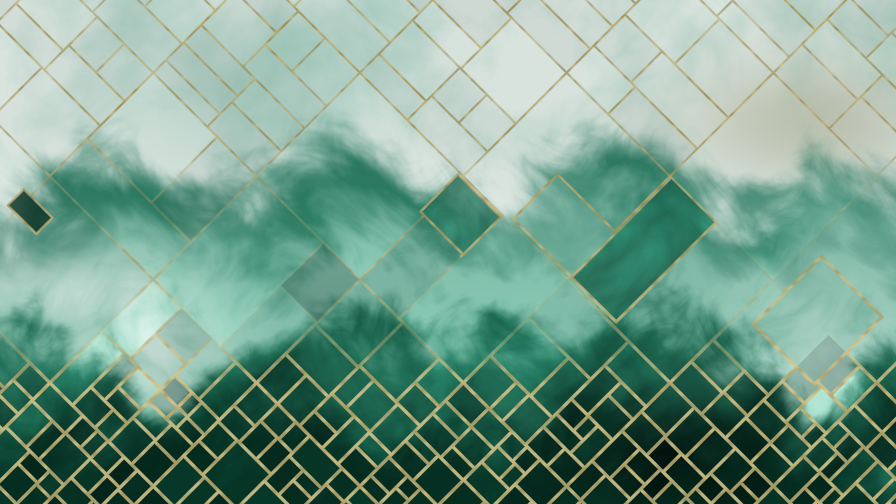
A Shadertoy shader for this background:

```glsl
const vec3 PALE = vec3(0.83, 0.87, 0.85);
const vec3 MIST = vec3(0.47, 0.69, 0.62);
const vec3 JADE = vec3(0.13, 0.43, 0.34);
const vec3 DEEP = vec3(0.02, 0.18, 0.13);
const vec3 SAND = vec3(0.69, 0.71, 0.63);
const vec3 BRONZE = vec3(0.52, 0.47, 0.27);
const vec3 CREAM = vec3(0.85, 0.79, 0.56);

float hash(vec2 p) {
    return fract(sin(dot(p, vec2(127.1, 311.7))) * 43758.5);
}

float cellular(vec2 p) {
    vec2 id = floor(p), f = fract(p);
    float nearest = 2.0;
    for (int j = -1; j <= 1; j++)
    for (int i = -1; i <= 1; i++) {
        vec2 o = vec2(i, j);
        vec2 site = o + vec2(hash(id + o), hash(id + o + 37.0)) - f;
        nearest = min(nearest, dot(site, site));
    }
    return sqrt(nearest);
}

// Puffy layered noise, roughly -1 to 1
float cloud(vec2 p) {
    float sum = 0.0, amp = 0.5;
    for (int i = 0; i < 5; i++) {
        p += 0.22 * sin(p.yx * 2.3 + vec2(1.7, 0.4));
        sum += amp * cellular(p);
        p = mat2(1.6, 1.2, -1.2, 1.6) * p + 3.1;
        amp *= 0.5;
    }
    return (0.45 - sum) * 4.0;
}

float blob(vec2 p, vec2 centre, vec2 radius) {
    vec2 d = (p - centre) / radius;
    return exp(-dot(d, d));
}

// Soft bands: pale sky, misty green, dark ground
vec3 wash(vec2 p, float broad, float fine) {
    float upper = 0.645 + 0.045 * sin(p.x * 13.0 - 1.4);
    float lower = 0.36 - 0.16 * blob(p, vec2(0.32, p.y), vec2(0.12, 1.0))
                       - 0.14 * blob(p, vec2(1.62, p.y), vec2(0.13, 1.0));
    float drift = 0.06 * broad + 0.035 * fine;

    vec3 sky = mix(PALE, MIST, clamp(0.16 - 0.25 * broad - 0.12 * fine, 0.0, 0.6));
    sky = mix(sky, MIST, 0.4 * blob(p, vec2(0.5, 0.83), vec2(0.26, 0.16)));
    sky = mix(sky, SAND, 0.8 * blob(p, vec2(1.6, 0.76), vec2(0.22, 0.12)));

    float haze = smoothstep(0.62, 0.44, p.y + 1.6 * drift);
    haze += 0.6 * blob(p, vec2(1.08, 0.56), vec2(0.14, 0.12));
    haze += 0.6 * blob(p, vec2(1.68, 0.56), vec2(0.2, 0.1));
    vec3 middle = mix(JADE, MIST, clamp(haze + 0.25 * fine, 0.1, 1.0));
    float bright = blob(p, vec2(0.1, 0.44), vec2(0.22, 0.1))
                 + blob(p, vec2(0.31, 0.3), vec2(0.15, 0.12))
                 + blob(p, vec2(1.62, 0.33), vec2(0.18, 0.14));
    middle = mix(middle, PALE, clamp(bright * (0.45 + 0.25 * fine), 0.0, 0.7));

    vec3 ground = mix(DEEP, JADE, smoothstep(0.02, 0.42, p.y + 2.0 * drift));
    ground *= 1.0 - 0.5 * blob(p, vec2(1.33, 0.12), vec2(0.2, 0.14));
    vec3 col = mix(ground, middle, smoothstep(-0.05, 0.06, p.y - lower + drift));
    return mix(col, sky, smoothstep(-0.07, 0.09, p.y - upper + drift));
}

// Uneven splits of a square lattice; returns edge distance and a random tone
vec2 lattice(vec2 q) {
    const float ROOT = 0.29;
    const vec2 ORIGIN = vec2(1.11, 0.19);
    vec2 id = floor((q - ORIGIN) / ROOT);
    vec2 lo = ORIGIN + id * ROOT, hi = lo + ROOT;
    float seed = hash(id + 5.0);
    for (int i = 0; i < 7; i++) {
        vec2 size = hi - lo, mid = 0.5 * (lo + hi);
        float height = (mid.x - mid.y) * 0.7071;
        float top = smoothstep(0.6, 0.8, height);
        float limit = mix(0.072, 0.25, smoothstep(0.16, 0.48, height));
        limit = mix(limit, 0.1, top) * (0.8 + 0.7 * seed);
        size.y *= 1.0 - 0.45 * top;
        if (max(size.x, size.y) < limit) break;
        float ratio = 0.35 + 0.3 * hash(vec2(seed, 2.3));
        vec2 cut = mix(lo, hi, ratio);
        bool alongX = size.x > size.y;
        bool far = alongX ? q.x > cut.x : q.y > cut.y;
        if (alongX) { if (far) lo.x = cut.x; else hi.x = cut.x; }
        else        { if (far) lo.y = cut.y; else hi.y = cut.y; }
        seed = hash(vec2(seed * 17.0, far ? 1.0 : 2.0));
    }
    vec2 gap = min(q - lo, hi - q);
    return vec2(min(gap.x, gap.y), seed);
}

// Tinted panel; rect holds low corner then high corner
void panel(inout vec3 col, inout float edge, inout float gilt, vec2 q,
           vec4 rect, vec3 tint, float strength, float px) {
    vec2 d = abs(q - 0.5 * (rect.xy + rect.zw)) - 0.5 * (rect.zw - rect.xy);
    float dist = length(max(d, 0.0)) + min(max(d.x, d.y), 0.0);
    col = mix(col, tint, strength * smoothstep(px, -px, dist));
    edge = dist < 0.0 ? -dist : min(edge, dist);
    gilt = max(gilt, 0.8 * smoothstep(0.012, 0.004, abs(dist)));
}

void mainImage(out vec4 fragColor, in vec2 fragCoord) {
    float px = 1.0 / iResolution.y;
    vec2 p = fragCoord * px;
    vec2 q = vec2(p.x + p.y, p.x - p.y) * 0.7071;
    float broad = cloud(p * 3.2), fine = cloud(p * 7.5 + 11.0);
    vec3 col = wash(p, broad, fine);

    // Facets
    vec2 grid = lattice(q);
    float edge = grid.x;
    float low = smoothstep(0.7, 0.25, p.y);
    col *= 1.0 + (grid.y - 0.5) * mix(0.06, 0.5, low);

    // Gilding fades into the haze
    float band = smoothstep(0.22, 0.38, p.y) * smoothstep(0.75, 0.6, p.y);
    float gilt = mix(0.9, 0.35 - 0.4 * broad, band);
    gilt = clamp(gilt - 0.25 * smoothstep(0.6, 0.8, p.y) * (0.5 + fine), 0.1, 1.0);

    // Large panels
    vec3 jade = JADE * (1.0 + 0.2 * fine);
    panel(col, edge, gilt, q, vec4(1.0, 0.18, 1.105, 0.3), jade, 0.75, px);
    panel(col, edge, gilt, q, vec4(1.12, 0.32, 1.245, 0.484), MIST, 0.35, px);
    panel(col, edge, gilt, q, vec4(1.12, 0.484, 1.4, 0.609), jade, 0.9, px);
    panel(col, edge, gilt, q, vec4(1.31, 0.805, 1.5, 0.975), MIST, 0.3, px);
    panel(col, edge, gilt, q, vec4(0.43, -0.408, 0.475, -0.328), DEEP, 0.8, px);

    // Gold lines
    float width = mix(0.0022, 0.0034, low);
    float line = 1.0 - smoothstep(width - 0.7 * px, width + 0.7 * px, edge);
    float glint = 0.5 + 0.5 * sin(p.x * 90.0 + 2.0 * sin(p.y * 130.0));
    vec3 gold = mix(BRONZE, CREAM, 0.25 + 0.4 * glint + 0.3 * low);
    col = mix(col, gold, line * gilt);
    fragColor = vec4(clamp(col, 0.0, 1.0), 1.0);
}
```
